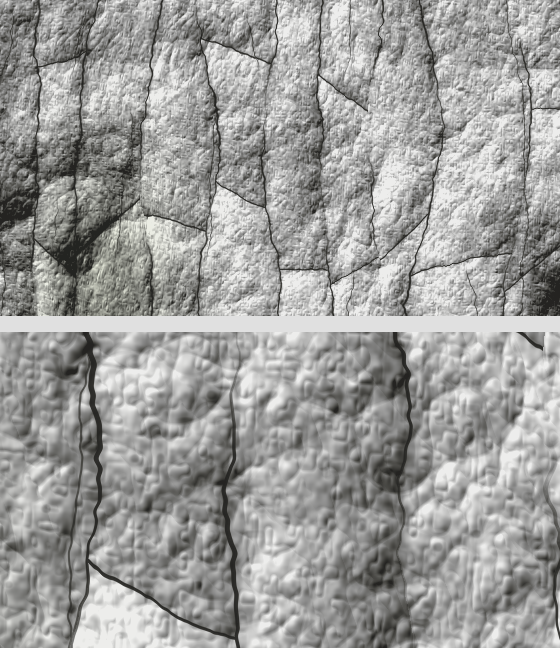
Top: the whole. Bottom: its middle third, enlarged.
Give the GLSL for this texture, as a Shadertoy shader.

```glsl
const vec3 STONE_TINT = vec3(1.0, 1.0, 0.995);
const vec3 SHADE_TINT = vec3(1.0, 0.99, 0.93);
const vec3 MOSS_TINT = vec3(0.98, 1.0, 0.91);
const vec2 LIGHT_DIR = vec2(-0.5, 0.866);
const float CRACK_TONE = 0.14;
const float COLUMN_WIDTH = 0.2;

float hash(vec2 p) {
    vec3 q = fract(vec3(p.xyx) * 0.1031);
    q += dot(q, q.yzx + 33.33);
    return fract((q.x + q.y) * q.z);
}

float noise(vec2 p) {
    vec2 cell = floor(p), f = fract(p);
    f = f * f * (3.0 - 2.0 * f);
    float low = mix(hash(cell), hash(cell + vec2(1, 0)), f.x);
    float high = mix(hash(cell + vec2(0, 1)), hash(cell + vec2(1, 1)), f.x);
    return mix(low, high, f.y);
}

// Creased rock height, from broad facets down to fine pitting
float relief(vec2 p) {
    vec2 q = p * vec2(4.0, 3.0) + 0.25 * noise(p * 3.0);
    float height = 0.0, amp = 0.5;
    for (int i = 0; i < 6; i++) {
        height += amp * abs(2.0 * noise(q) - 1.0);
        q = mat2(1.6, 1.2, -1.2, 1.6) * q + 17.3;
        amp *= 0.55;
    }
    return height;
}

// Height lost over one step towards the light
float facing(vec2 p, float stepSize) {
    return relief(p) - relief(p + LIGHT_DIR * stepSize);
}

// Jagged offset of a crack along its length
float wander(float t, float seed, float amount) {
    return amount * ((noise(vec2(t * 1.8, seed)) - 0.5)
         + 0.22 * (noise(vec2(t * 7.0, seed + 3.7)) - 0.5)
         + 0.10 * (noise(vec2(t * 30.0, seed + 9.1)) - 0.5)
         + 0.04 * (noise(vec2(t * 90.0, seed + 5.3)) - 0.5));
}

// Horizontal position of upright crack k at height y
float edgeX(float k, float y, float spacing, float seed) {
    float jitter = hash(vec2(k, seed)) - 0.5;
    float lean = (hash(vec2(k, seed + 5.0)) - 0.5) * 0.18;
    return (k + 0.75 * jitter) * spacing + lean * (y - 0.5)
         + wander(y, k * 7.3 + seed, 0.13);
}

float stroke(float dist, float halfWidth, float blur) {
    return 1.0 - smoothstep(max(halfWidth - blur, 0.0), halfWidth + blur, abs(dist));
}

// x: crack line, y: soft shade around it
vec2 crack(float dist, float halfWidth, float strength, float blur) {
    return strength * vec2(stroke(dist, halfWidth, blur), exp(-abs(dist) / 0.016));
}

void mainImage(out vec4 fragColor, in vec2 fragCoord) {
    vec2 p = fragCoord / iResolution.y;
    float right = iResolution.x / iResolution.y;
    float blur = 0.7 / iResolution.y;
    vec2 cracks = vec2(0.0);

    // Broad light and vertical weather streaks
    float tone = 0.585 + 0.12 * smoothstep(0.1, 0.85, p.x);
    tone += 0.26 * (noise(p * vec2(8.0, 1.8) + 4.0) - 0.5);
    tone += 0.24 * (noise(p * vec2(3.0, 3.5) + 21.0) - 0.5);

    for (int i = -1; i < 10; i++) {
        // Upright columns, brighter on their left flank
        float k = float(i);
        float l = edgeX(k, p.y, COLUMN_WIDTH, 2.0);
        float r = edgeX(k + 1.0, p.y, COLUMN_WIDTH, 2.0);
        float presence = smoothstep(0.2, 0.5, noise(vec2(p.y * 3.0, k * 5.7)));
        float width = mix(0.0008, 0.0036, noise(vec2(p.y * 9.0, k * 3.3)));
        cracks = max(cracks, crack(p.x - l, width, presence, blur));

        // Short hairline fissures
        float fine = edgeX(k * 1.37, p.y, 0.15, 31.0);
        float show = smoothstep(0.48, 0.66, noise(vec2(p.y * 3.5, k * 9.7 + 40.0)));
        cracks = max(cracks, crack(p.x - fine, 0.0011, 0.7 * show, blur));

        if (p.x < l || p.x >= r) continue;
        float u = (p.x - l) / max(r - l, 0.01);
        tone += 0.17 * (0.5 - u) * smoothstep(0.0, 0.08, u);

        // Slanted joints: dark overhang above, lit ledge below
        for (int j = 0; j < 2; j++) {
            vec2 id = vec2(k, float(j) * 13.0 + 60.0);
            float slope = (hash(id) - 0.5) * 2.4;
            float level = (float(j) + 0.15 + 0.7 * hash(id + 0.5)) * 0.5;
            float middle = (k + 0.5) * COLUMN_WIDTH;
            float rise = level + slope * (p.x - middle) + wander(p.x * 2.0, id.y + k, 0.06);
            float dist = (p.y - rise) / sqrt(1.0 + slope * slope);
            float strength = j == 0 ? 1.0 : smoothstep(0.35, 0.6, hash(id + 7.0));
            float jointWidth = mix(0.0008, 0.0026, noise(vec2(p.x * 12.0, id.y)));
            cracks = max(cracks, crack(dist, jointWidth, strength, blur));
            float ledge = dist < 0.0 ? 0.12 * exp(dist * 8.0) : -0.11 * exp(-dist * 9.0);
            tone += strength * ledge;
        }
    }

    // Lit relief and mineral grain
    tone += 8.0 * facing(p, 0.004) + 0.17 * facing(p, 0.04);
    tone += 0.19 * (noise(p * 150.0) - 0.5);
    tone -= 0.12 * smoothstep(0.68, 0.9, noise(p * 75.0 + 8.0));

    // Damp dark areas near the foot of the wall
    vec2 fromMoss = (p - vec2(0.32, 0.1)) * vec2(4.0, 2.6);
    float moss = exp(-dot(fromMoss, fromMoss));
    float corner = 1.0 - smoothstep(0.05, 0.2, length((p - vec2(right, 0.0)) * vec2(1.2, 0.8)));
    tone -= 0.15 * moss + 0.35 * corner;

    // Cracks and final colour
    tone = clamp(tone - 0.16 * cracks.y, 0.14, 0.93);
    tone = mix(tone, CRACK_TONE, 0.92 * cracks.x);
    vec3 tint = mix(SHADE_TINT, STONE_TINT, smoothstep(0.2, 0.55, tone));
    tint = mix(tint, MOSS_TINT, 0.7 * moss);
    fragColor = vec4(tone * tint, 1.0);
}
```
